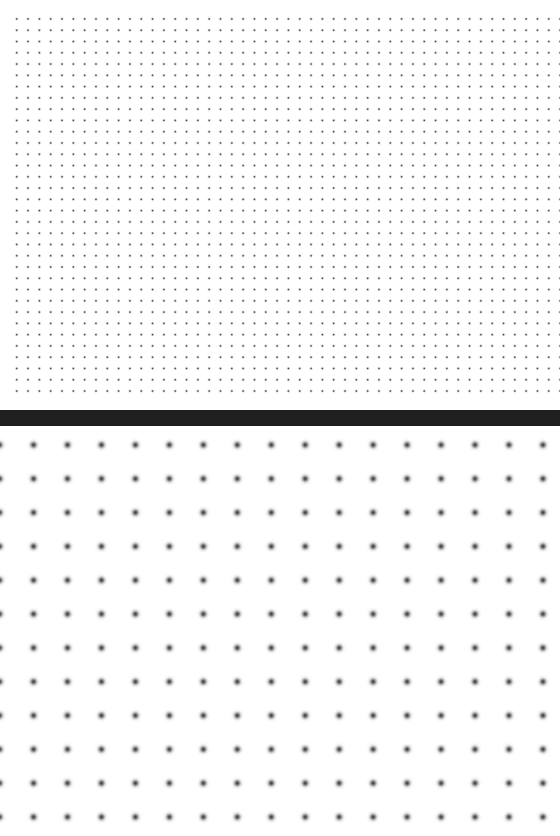
Top: the whole. Bottom: its middle third, enlarged.
Write a Shadertoy shader that draws this pattern.

```glsl
const vec3 PAPER = vec3(1.0);
const vec3 INK = vec3(0.27);

// Lengths are fractions of the canvas height
const vec2 DOT_COUNT = vec2(49.0, 34.0);
const vec2 FIRST_DOT = vec2(0.0408, 0.0463);
const vec2 PITCH = vec2(0.02761, 0.0275);
const float DOT_SPREAD = 0.00174;

// Offset from p to the nearest point of a finite grid
vec2 gridOffset(vec2 p, vec2 first, vec2 pitch, vec2 count) {
    vec2 cell = clamp(round((p - first) / pitch), vec2(0.0), count - 1.0);
    return p - first - cell * pitch;
}

// Round dot with a soft Gaussian edge
float softDot(vec2 offset, float spread) {
    return exp(-0.5 * dot(offset, offset) / (spread * spread));
}

void mainImage(out vec4 fragColor, in vec2 fragCoord) {
    vec2 p = fragCoord / iResolution.y;
    vec2 offset = gridOffset(p, FIRST_DOT, PITCH, DOT_COUNT);
    float coverage = softDot(offset, DOT_SPREAD);
    fragColor = vec4(mix(PAPER, INK, coverage), 1.0);
}
```
